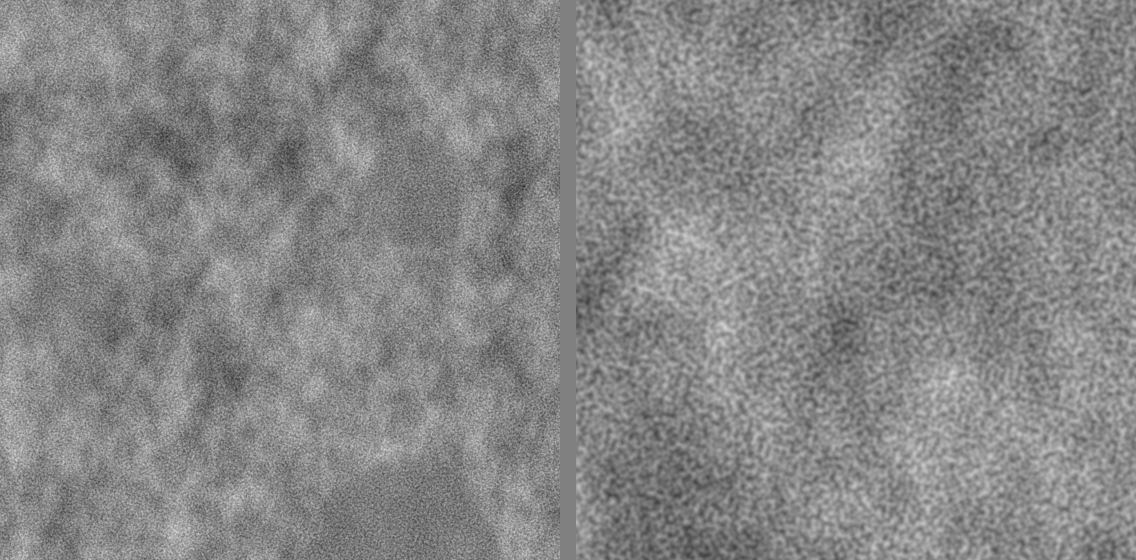
Left: the whole. Right: its middle third, enlarged.
Reproduce this texture procedurally as a three.js fragment shader.

```glsl
#define BASE_GREY 0.536
#define CLOUD_SCALE 6.5
#define CLOUD_CONTRAST 0.165
#define GRAIN_SCALE 215.0
#define GRAIN_CONTRAST 0.18
#define DISC_DEPTH 0.055
#define STREAK_DEPTH 0.075
#define WARP 0.022

varying vec2 vUv;

vec2 gradientAt(vec2 cell) {
  vec3 p = fract(cell.xyx * vec3(0.1031, 0.1030, 0.0973));
  p += dot(p, p.yzx + 33.33);
  float angle = 6.2832 * fract((p.x + p.y) * p.z);
  return vec2(cos(angle), sin(angle));
}

float gradientNoise(vec2 p) {
  vec2 i = floor(p);
  vec2 f = p - i;
  vec2 u = f * f * f * (f * (f * 6.0 - 15.0) + 10.0);
  vec2 e = vec2(0.0, 1.0);
  float a = dot(gradientAt(i), f);
  float b = dot(gradientAt(i + e.yx), f - e.yx);
  float c = dot(gradientAt(i + e.xy), f - e.xy);
  float d = dot(gradientAt(i + e.yy), f - e.yy);
  return mix(mix(a, b, u.x), mix(c, d, u.x), u.y);
}

// Slightly turned octaves, stretched upright
float clouds(vec2 uv) {
  mat2 turn = mat2(0.96, 0.28, -0.28, 0.96);
  vec2 p = uv * vec2(1.2, 0.85) * CLOUD_SCALE + 17.3;
  float sum = 0.0;
  float weight = 0.85;
  for (int i = 0; i < 4; i++) {
    sum += weight * gradientNoise(p);
    p = turn * p * 1.9 + 31.7;
    weight *= 0.85;
  }
  return sum;
}

// Two fine layers at unrelated angles
float grain(vec2 uv) {
  vec2 p = mat2(0.94, 0.34, -0.34, 0.94) * uv * GRAIN_SCALE;
  vec2 q = mat2(0.77, 0.64, -0.64, 0.77) * p * 1.43;
  return gradientNoise(p + 101.3) + gradientNoise(q + 57.9);
}

float disc(vec2 uv, vec2 centre, float radius) {
  return 1.0 - smoothstep(-0.018, 0.018, length(uv - centre) - radius);
}

float streak(vec2 uv, vec2 a, vec2 b, float width) {
  vec2 along = b - a;
  float t = clamp(dot(uv - a, along) / dot(along, along), 0.0, 1.0);
  float d = length(uv - a - along * t) / width;
  return exp(-d * d);
}

void main() {
  vec2 wobble = vec2(gradientNoise(vUv * 9.0 + 3.1), gradientNoise(vUv * 9.0 + 43.7));
  vec2 uv = vUv + WARP * wobble;

  // Flat, dim round patches
  float patches = disc(uv, vec2(0.745, 0.66), 0.092);
  patches = max(patches, disc(uv, vec2(0.716, 0.01), 0.16));
  patches = max(patches, 0.7 * disc(uv, vec2(0.125, 0.465), 0.072));

  // Slanted and upright dark streaks
  float streaks = 0.8 * streak(uv, vec2(0.685, 0.97), vec2(0.33, 0.49), 0.022);
  streaks += 0.6 * streak(uv, vec2(0.33, 0.49), vec2(0.08, 0.04), 0.02);
  streaks += 0.75 * streak(uv, vec2(0.43, 0.8), vec2(0.22, 0.42), 0.085);
  streaks += 0.9 * streak(uv, vec2(0.91, 0.74), vec2(0.93, 0.2), 0.03);
  streaks += 0.7 * streak(uv, vec2(0.45, 0.97), vec2(0.47, 0.82), 0.02);

  float grey = BASE_GREY;
  grey += CLOUD_CONTRAST * clouds(vUv) * (1.0 - 0.65 * patches);
  grey -= DISC_DEPTH * patches + STREAK_DEPTH * min(streaks, 1.0) * (1.0 - patches);
  grey += GRAIN_CONTRAST * grain(vUv);
  gl_FragColor = vec4(vec3(grey), 1.0);
}
```
